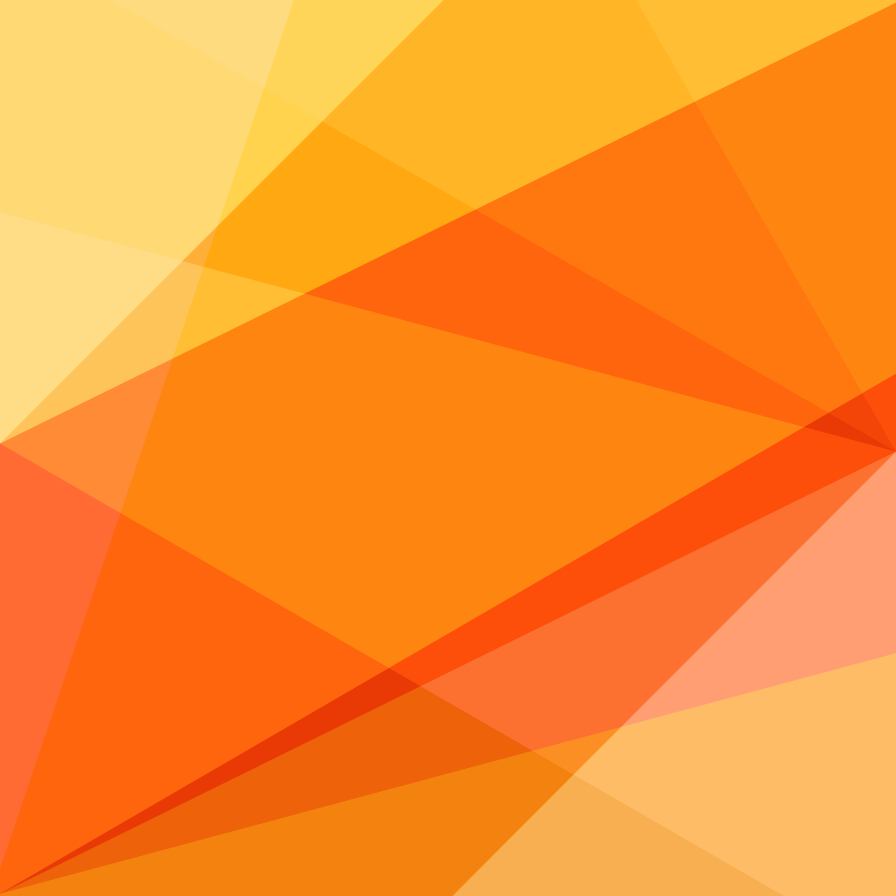
Write a WebGL 1 fragment shader that draws this background.

```glsl
precision highp float;
// Flat geometric background: warm diagonal bands crossed by translucent wedges.
// Each band has a plain and a deep colour; two fans of lines choose between them,
// and two half-plane veils lighten the left side and the lower right corner.

uniform vec2 u_resolution;

#define WEST vec2(0.0, 0.505)
#define EAST vec2(1.0, 0.496)
#define SOUTHWEST vec2(0.0, 0.0025)
#define OUTER_SHADE 0.43
#define LEFT_VEIL vec3(0.0, 0.025, 0.15)
#define CORNER_VEIL vec3(0.016, 0.178, 0.26)

// Smooth coverage of the half-plane to the left of the ray from a to b.
float leftOf(vec2 p, vec2 a, vec2 b) {
  vec2 along = normalize(b - a);
  vec2 offset = p - a;
  float distanceToLine = along.x * offset.y - along.y * offset.x;
  return clamp(distanceToLine * min(u_resolution.x, u_resolution.y) + 0.5, 0.0, 1.0);
}

// Two-step shading inside a fan: light outer part, full inner part.
float fanShade(float inside, float outer, float inner) {
  return inside * mix(OUTER_SHADE * outer, 1.0, inner);
}

void main() {
  vec2 p = gl_FragCoord.xy / u_resolution;

  // Fan converging on the east vertex
  float eastFan = fanShade(
    leftOf(p, vec2(0.0, 0.763), EAST),
    leftOf(p, EAST, vec2(0.710, 1.0)),
    leftOf(p, EAST, vec2(0.124, 1.0)));

  // Fan spreading from the west vertex
  float westFan = fanShade(
    leftOf(p, vec2(1.0, 0.237), WEST),
    leftOf(p, vec2(0.290, 0.0), WEST),
    leftOf(p, vec2(0.875, 0.0), WEST));

  float shade = max(eastFan, westFan);

  // Band colours, plain to deep
  vec3 pale   = mix(vec3(1.000, 0.841, 0.380), vec3(1.000, 0.826, 0.305), shade);
  vec3 yellow = mix(vec3(1.000, 0.745, 0.200), vec3(1.000, 0.659, 0.070), shade);
  vec3 orange = mix(vec3(1.000, 0.522, 0.067), vec3(1.000, 0.396, 0.047), shade);
  vec3 red    = mix(vec3(0.992, 0.306, 0.039), vec3(0.914, 0.227, 0.024), shade);
  vec3 coral  = mix(vec3(0.988, 0.443, 0.188), vec3(0.933, 0.384, 0.040), shade);
  vec3 amber  = mix(vec3(0.990, 0.560, 0.140), vec3(0.955, 0.510, 0.060), shade);

  // Stack the bands from the top left to the bottom
  vec3 color = pale;
  color = mix(yellow, color, leftOf(p, WEST, vec2(0.495, 1.0)));
  color = mix(orange, color, leftOf(p, WEST, vec2(1.0, 0.997)));
  color = mix(red, color, leftOf(p, SOUTHWEST, vec2(1.0, 0.583)));
  color = mix(coral, color, leftOf(p, SOUTHWEST, EAST));
  color = mix(amber, color, leftOf(p, SOUTHWEST, vec2(1.0, 0.271)));

  // Translucent veils
  color += LEFT_VEIL * leftOf(p, vec2(0.0, 0.030), vec2(0.328, 1.0));
  color += CORNER_VEIL * leftOf(p, EAST, vec2(0.505, 0.0));

  gl_FragColor = vec4(clamp(color, 0.0, 1.0), 1.0);
}
```
